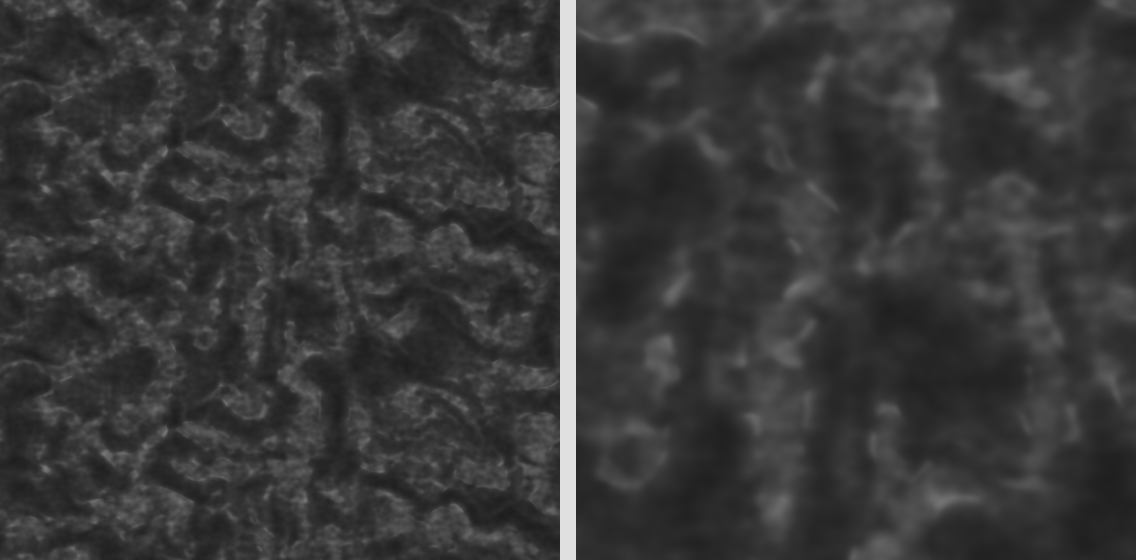
Left, the full canvas; right, a detail of the centre.
Reproduce this texture procedurally as a Shadertoy shader.

```glsl
// Dark weathered rock: smooth hollows, broken pale crests and soft grit, tiling.

const float TAU = 6.28319;
const float MEDIAN_GREY = 0.208;
const float CONTRAST = 0.25;

float hash(vec2 cell, float seed) {
    vec3 h = fract(vec3(cell, seed + 0.5) * vec3(0.1031, 0.1030, 0.0973));
    h += dot(h, h.yzx + 33.33);
    return fract((h.x + h.y) * h.z);
}

float cornerSlope(vec2 corner, vec2 cells, vec2 toPoint, float seed) {
    float angle = TAU * hash(mod(corner, cells), seed);
    return dot(vec2(cos(angle), sin(angle)), toPoint);
}

// Gradient noise that wraps over a unit tile, scaled to unit deviation.
float noise(vec2 p, vec2 cells, float seed) {
    vec2 q = p * cells;
    vec2 i = floor(q);
    vec2 f = q - i;
    vec2 w = f * f * f * (f * (f * 6.0 - 15.0) + 10.0);
    vec2 e = vec2(1.0, 0.0);
    float low = mix(cornerSlope(i, cells, f, seed),
                    cornerSlope(i + e.xy, cells, f - e.xy, seed), w.x);
    float high = mix(cornerSlope(i + e.yx, cells, f - e.yx, seed),
                     cornerSlope(i + e.xx, cells, f - e.xx, seed), w.x);
    return 4.6 * mix(low, high, w.y);
}

// Bends the tile so that edges wander; the tile is twice as wide as high.
vec2 warp(vec2 p, vec2 cells, float amount, float seed) {
    vec2 bend = vec2(noise(p, cells, seed), noise(p, cells, seed + 1.0));
    return p + amount * bend * vec2(1.0, 2.0);
}

// Patches that lie level, slanted or upright according to two zone weights.
float strata(vec2 p, float scale, vec2 zones, float seed) {
    float level = noise(p, scale * vec2(6.0, 10.0), seed);
    float slanted = noise(vec2(p.x, p.y + p.x), scale * vec2(6.0, 9.0), seed + 1.0);
    float upright = noise(p, scale * vec2(16.0, 5.0), seed + 2.0);
    return mix(mix(level, slanted, zones.x), upright, zones.y);
}

// Pale broken line along one contour of the patches.
float crest(float height, float level, float width, float breakup) {
    float d = (height - level) / width;
    return exp(-d * d) * smoothstep(-0.4, 1.5, breakup);
}

void mainImage(out vec4 fragColor, in vec2 fragCoord) {
    // The rock tile repeats once across and twice up the canvas.
    vec2 p = fragCoord / iResolution.xy * vec2(1.0, 2.0);
    vec2 bent = warp(p, vec2(12.0, 6.0), 0.008, 10.0);
    bent = warp(bent, vec2(28.0, 14.0), 0.002, 12.0);

    vec2 zones = vec2(noise(p, vec2(4.0, 2.0), 6.0), noise(p, vec2(3.0, 2.0), 7.0));
    zones = smoothstep(-0.25, 0.25, zones);
    float height = 0.95 * strata(bent, 1.0, zones, 30.0)
                 + 0.50 * strata(bent, 2.0, zones, 40.0);
    float body = height / sqrt(1.0 + 0.12 * height * height);

    // Grit at three sizes, weaker inside the hollows.
    float lumps = noise(bent, vec2(30.0, 16.0), 20.0);
    float flecks = noise(p, vec2(56.0, 36.0), 21.0);
    float grain = noise(p, vec2(100.0, 56.0), 22.0);
    float roughness = mix(0.65, 1.15, smoothstep(-1.0, 0.8, height));
    float grit = roughness * (0.38 * lumps + 0.24 * flecks + 0.14 * grain);

    float breakup = 0.7 * noise(p, vec2(32.0, 20.0), 23.0) + 0.6 * flecks;
    float ridge = crest(height, 0.6, 0.45, breakup);

    float tone = 0.86 * body + grit + 1.2 * ridge - 0.10;
    float grey = MEDIAN_GREY * exp(CONTRAST * tone);
    fragColor = vec4(vec3(grey), 1.0);
}
```
